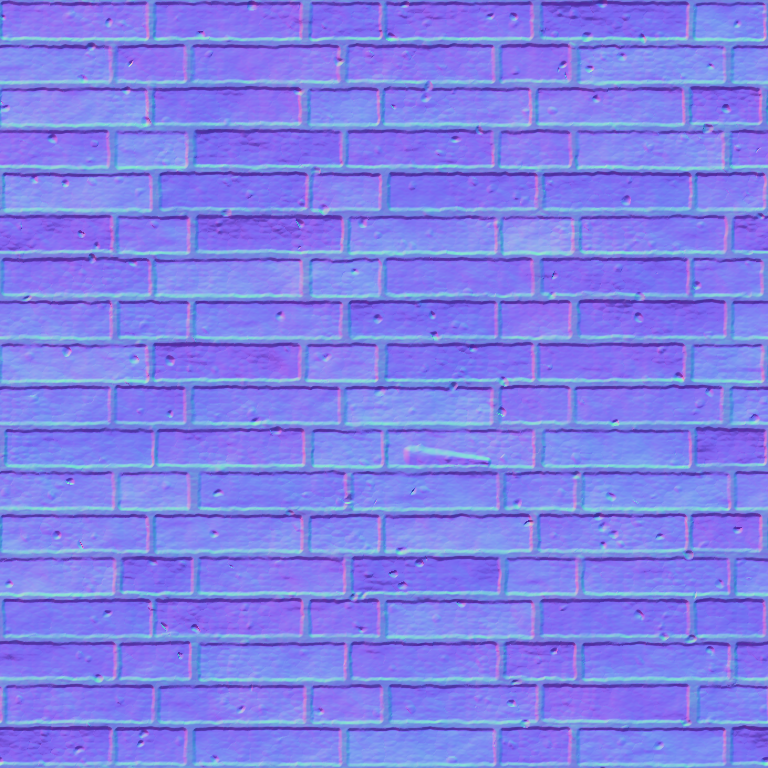
Reproduce this texture map procedurally as a WebGL 2 fragment shader.

```glsl
#version 300 es
precision highp float;
// Tangent-space normal map of an old brick wall: 18 courses, each repeating
// long, long, short twice across, with alternate courses shifted by a quarter.
// A height field of rounded boxes, cells and sines is differenced for slopes.
uniform vec2 u_resolution;
out vec4 fragColor;

vec2 hash2(vec2 p) {
  return fract(sin(vec2(dot(p, vec2(127.1, 311.7)), dot(p, vec2(269.5, 183.3)))) * 43758.5);
}

// Wrapping cellular noise: x = distance to nearest point, y = its random id
vec2 cells(vec2 p, vec2 count) {
  vec2 g = p * count, base = floor(g), best = vec2(9.0, 0.0);
  for (int j = -1; j <= 1; j++)
    for (int i = -1; i <= 1; i++) {
      vec2 c = base + vec2(i, j);
      vec2 h = hash2(mod(c, count) + count);
      float d = length(c + 0.15 + 0.7 * h - g);
      if (d < best.x) best = vec2(d, fract(h.x * 17.0 + h.y * 31.0));
    }
  return best;
}

// Wrapping layered sines: whole-number wave vectors, each bent by the last
float waves(vec2 p, float freq) {
  float sum = 0.0;
  for (int i = 0; i < 5; i++) {
    float k = float(i), a = k * 2.4 + freq;
    vec2 dir = floor(freq * (1.0 + 0.35 * k) * vec2(cos(a), sin(a)) + 0.5);
    sum += sin(6.28318 * dot(dir, p) + a * a + 1.5 * sum) / (1.0 + 0.4 * k);
  }
  return sum * 0.35;
}

// x = signed distance to the brick, yz = its random pair
vec3 brick(vec2 p) {
  p = fract(p + vec2(0.0012, 0.001) * vec2(waves(p, 6.0), waves(p, 7.0)));
  float row = floor(p.y * 18.0);
  float drift = 0.008 * (hash2(vec2(row, 5.0)).x - 0.5);
  float x = fract(p.x - 0.25 * (1.0 - mod(row, 2.0)) + drift);
  float u = fract(x * 2.0) * 0.5;
  float slot = min(floor(u * 5.0), 2.0);
  vec2 rnd = hash2(vec2(row + 3.0, floor(x * 2.0) * 3.0 + slot));
  bool isShort = slot > 1.5;
  vec2 q = vec2(u - (isShort ? 0.45 : 0.1 + 0.2 * slot), p.y - (row + 0.5) / 18.0);
  q += (rnd - 0.5) * vec2(0.004, 0.002);
  vec2 halfSize = vec2(isShort ? 0.05 : 0.1, 1.0 / 36.0) - vec2(0.0043, 0.0044);
  vec2 e = abs(q) - halfSize + 0.004;
  float d = length(max(e, 0.0)) + min(max(e.x, e.y), 0.0) - 0.004;
  return vec3(d + 0.0007 * waves(p, 22.0) + 0.0005 * waves(p, 43.0), rnd);
}

float height(vec2 p) {
  vec2 chip = cells(p + 0.003 * vec2(waves(p, 17.0), waves(p, 22.0)), vec2(62.0, 74.0));
  vec2 grain = cells(p, vec2(74.0, 122.0));
  float patchy = waves(p, 4.0);
  // Edges are crisp in some places and worn down in others
  float d = brick(p).x + 0.003 * (chip.x - 0.45) * chip.y;
  float worn = clamp(0.45 + 0.6 * waves(p, 11.0), 0.0, 1.0);
  float face = smoothstep(0.0024, -0.0024 - 0.002 * worn, d);
  float h = (0.0034 - 0.0015 * worn) * face;
  // Grain, soft undulation and horizontal tooling
  h += (0.0007 + 0.0005 * patchy) * (grain.x - 0.4) * (0.4 + grain.y);
  h += 0.0013 * waves(p, 8.0) + 0.00016 * waves(p * vec2(1.0, 2.0), 38.0);
  // Mortar lumps and pits, gathered in patches
  float lump = smoothstep(0.45, 0.0, chip.x + 0.12 * waves(p, 29.0));
  float crowd = 0.05 * clamp(patchy + 0.2, 0.0, 1.0);
  h += lump * (0.0028 * step(0.985 - crowd, chip.y) - 0.001 * step(chip.y, 0.05 + crowd));
  // One long tapered gouge, steep above and gentle below
  vec2 a = p - vec2(0.535, 0.411), b = vec2(0.1, -0.011);
  float t = clamp(dot(a, b) / dot(b, b), 0.0, 1.0);
  vec2 v = a - b * t;
  v.y *= v.y < 0.0 ? 0.5 : 1.0;
  h -= 0.0045 * smoothstep(mix(0.011, 0.005, t), 0.0, length(v) + 0.0008 * waves(p, 30.0));
  return h;
}

void main() {
  vec2 p = gl_FragCoord.xy / u_resolution;

  // Slopes: red rises to the right, green rises downward
  vec2 eps = vec2(0.0011, 0.0);
  vec2 slope = vec2(height(p - eps.xy) - height(p + eps.xy),
                    height(p + eps.yx) - height(p - eps.yx)) / (2.0 * eps.x);

  // Each brick bulges and has its own tilt, over a broad unevenness
  vec3 b = brick(p);
  float face = smoothstep(0.003, -0.003, b.x);
  slope += face * (b.yz - vec2(0.55, 0.5)) * vec2(0.16, 0.34);
  slope.y -= face * 0.16 * (fract(p.y * 18.0) - 0.5);
  slope += 0.1 * vec2(waves(p, 3.0), waves(p, 5.0));
  vec3 n = normalize(vec3(slope, 1.0));

  // Mortar is cooler and duller than the brick faces
  vec3 flatColor = mix(vec3(0.46, 0.53, 0.88), vec3(0.512, 0.485, 0.955), face);
  float redGain = n.x < 0.0 ? 0.32 : 0.46;
  float greenGain = n.y < 0.0 ? 0.4 : 0.52;
  vec3 color = flatColor + vec3(redGain * n.x, greenGain * n.y, 0.3 * (n.z - 1.0));
  // Upper arrises are shaded, lower ones stay pale
  float shade = smoothstep(0.2, 0.55, -n.y);
  color *= 1.0 - shade * vec3(0.34, 0.2, 0.25);
  color.r += 0.04 * smoothstep(0.1, 0.4, n.y);
  fragColor = vec4(clamp(color, 0.0, 1.0), 1.0);
}
```
